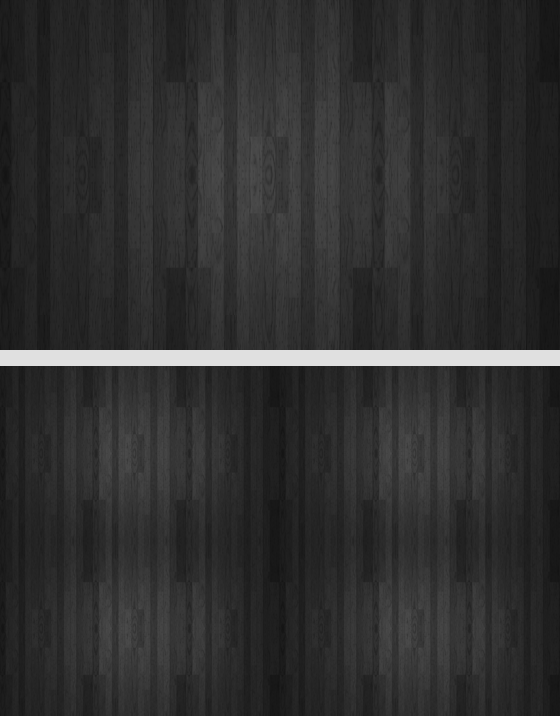
Top: one tile. Bottom: repeated 2 by 2.
This texture is drawn by a WebGL 2 fragment shader. Its source:

```glsl
#version 300 es
precision highp float;

#define REPEATS 3.0
#define PLANKS 14
#define WIDE_EXTRA 0.47
#define PHASE 0.8906
#define EDGE_LIGHT 0.129
#define CENTRE_LIGHT 0.253
#define RING_DEPTH 0.20
#define STREAK_DEPTH 0.20
#define PORE_DEPTH 0.16
#define GAP_WIDTH 0.06
#define GAP_DEPTH 0.34
#define SAMPLES 3

uniform vec2 u_resolution;
out vec4 fragColor;

const float TAU = 6.2831853;

// Each plank: tone near the middle, tone near the ends, height of its joint
const vec3 planks[PLANKS] = vec3[PLANKS](
    vec3(0.92, 0.70, 0.53), vec3(0.81, 0.87, 0.53), vec3(1.06, 0.91, 0.53),
    vec3(1.08, 1.05, 0.33), vec3(0.84, 0.82, 0.80), vec3(1.05, 1.03, 0.60),
    vec3(1.10, 0.98, 0.22), vec3(0.97, 0.95, 0.22), vec3(0.87, 1.04, 0.22),
    vec3(1.01, 0.96, 0.70), vec3(0.83, 0.85, 0.53), vec3(1.05, 1.02, 0.42),
    vec3(1.04, 1.07, 0.53), vec3(0.87, 0.90, 0.65));

float hash(vec2 p) {
    return fract(sin(dot(p, vec2(127.1, 311.7))) * 43758.5453);
}

float noise(vec2 p) {
    vec2 i = floor(p), f = fract(p);
    f = f * f * (3.0 - 2.0 * f);
    return mix(mix(hash(i), hash(i + vec2(1, 0)), f.x),
               mix(hash(i + vec2(0, 1)), hash(i + vec2(1, 1)), f.x), f.y);
}

// Growth rings: sparse broken arches, nested into an eye on figured planks
float rings(float x, float v, float seed, bool figured) {
    float heart = figured ? 0.0 : (hash(vec2(seed, 3.0)) - 0.5) * 1.8;
    float wander = noise(vec2(x * 1.5 + seed * 17.0, v * 6.0));
    float height = 5.0 * (x - heart) * (x - heart);
    height += figured ? 1.8 * (1.0 - exp(-60.0 * v * v)) + 2.0 * v + 0.9 * wander
                      : 2.0 * wander;
    float line = 0.5 + 0.5 * cos(TAU * height);
    float strength = noise(vec2(x * 3.0 + seed * 5.0, v * 11.0 + seed));
    float mask = figured ? 0.6 + 0.8 * strength : smoothstep(0.25, 0.9, strength);
    return line * line * line * line * mask;
}

// Soft fibres stretched along the plank
float streaks(vec2 q) {
    return 0.5 * noise(q * vec2(6.0, 9.0)) + 0.5 * noise(q * vec2(14.0, 30.0)) - 0.5;
}

// Thin scattered dark dashes
float pores(vec2 q) {
    return smoothstep(0.62, 0.9, noise(q * vec2(15.0, 44.0) + 31.0));
}

// Planks repeat across, the first one wider, and are mirrored about the middle
float wood(vec2 p) {
    float u = fract(p.x * REPEATS - PHASE) * (float(PLANKS) + WIDE_EXTRA);
    float width = u < 1.0 + WIDE_EXTRA ? 1.0 + WIDE_EXTRA : 1.0;
    int id = clamp(int(floor(u - WIDE_EXTRA)), 0, PLANKS - 1);
    float x = id == 0 ? u - 0.5 * width : fract(u - WIDE_EXTRA) - 0.5;
    float v = abs(fract(p.y) - 0.5) * 2.0;

    vec3 plank = planks[id];
    bool outer = v > plank.z;
    bool figured = id == 1 || id == 7;
    float seed = float(id) + (outer ? 20.0 : 1.0);
    vec2 grain = vec2(x, v) + seed * vec2(13.0, 7.0);

    float shade = outer ? plank.y : plank.x;
    shade *= 1.0 + STREAK_DEPTH * streaks(grain);
    shade *= 1.03 - PORE_DEPTH * pores(grain);
    shade *= 1.01 - RING_DEPTH * rings(x, v, seed, figured);

    // Dark heart of the eye
    if (id == 1) shade *= 1.0 - 0.25 * exp(-40.0 * x * x - 700.0 * v * v);

    // Narrow gaps between planks, a few of them deep
    float side = mod(float(id) + step(0.0, x), float(PLANKS));
    float chance = hash(vec2(side, 9.0));
    float depth = GAP_DEPTH * (0.2 + 0.8 * chance * chance);
    float gap = 1.0 - smoothstep(0.0, GAP_WIDTH, 0.5 * width - abs(x));
    return shade * (1.0 - depth * gap);
}

// Soft pool of light that fades alike toward opposite edges
float light(vec2 p) {
    vec2 s = pow(0.5 - 0.5 * cos(TAU * p), vec2(0.75));
    return mix(EDGE_LIGHT, CENTRE_LIGHT, s.x * (0.5 + 0.5 * s.y));
}

void main() {
    // Average several samples per pixel to smooth the edges
    float shade = 0.0;
    for (int j = 0; j < SAMPLES; j++) {
        for (int i = 0; i < SAMPLES; i++) {
            vec2 offset = (vec2(i, j) + 0.5) / float(SAMPLES) - 0.5;
            shade += wood((gl_FragCoord.xy + offset) / u_resolution);
        }
    }
    shade /= float(SAMPLES * SAMPLES);
    fragColor = vec4(vec3(shade * light(gl_FragCoord.xy / u_resolution)), 1.0);
}
```
